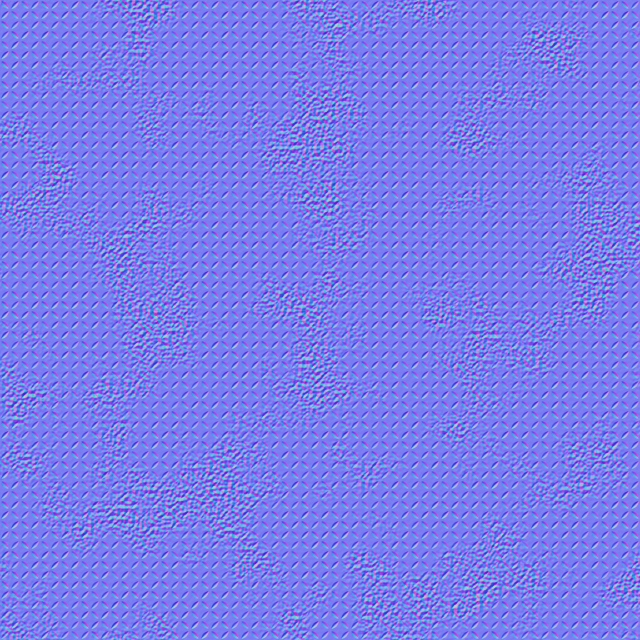
Write a WebGL 1 fragment shader that draws this texture map.

```glsl
precision highp float;
// Normal map of a fine tread plate: alternating diagonal studs with patchy, pitted wear.

uniform vec2 u_resolution;

const float REPEATS = 64.0;
const float STUD_HEIGHT = 0.14;
const float STUD_HALF_LENGTH = 0.41;
const float STUD_HALF_WIDTH = 0.12;
const float EDGE_SOFTNESS = 0.11;
const float PIT_FREQUENCY = 2.7;
const float SAMPLE_STEP = 0.06;
const vec3 FLAT_COLOUR = vec3(0.48, 0.49, 0.95);

float hash(vec2 p) {
  vec3 q = fract(vec3(p.xyx) * 0.1031);
  q += dot(q, q.yzx + 33.33);
  return fract((q.x + q.y) * q.z);
}

vec2 gradient(vec2 corner) {
  float angle = 6.2832 * hash(corner);
  return vec2(cos(angle), sin(angle));
}

float gradientNoise(vec2 p) {
  vec2 i = floor(p);
  vec2 f = p - i;
  vec2 u = f * f * f * (f * (f * 6.0 - 15.0) + 10.0);
  vec2 r = vec2(1.0, 0.0);
  float a = dot(gradient(i), f);
  float b = dot(gradient(i + r.xy), f - r.xy);
  float c = dot(gradient(i + r.yx), f - r.yx);
  float d = dot(gradient(i + r.xx), f - r.xx);
  return mix(mix(a, b, u.x), mix(c, d, u.x), u.y);
}

// Lens-shaped stud, turned the other way in every second cell
float studHeight(vec2 p) {
  vec2 cell = floor(p);
  vec2 q = fract(p) - 0.5;
  q.x *= 1.0 - 2.0 * mod(cell.x + cell.y, 2.0);
  vec2 axis = vec2(q.x + q.y, q.y - q.x) * 0.7071;
  float along = axis.x / STUD_HALF_LENGTH;
  float dist = abs(axis.y) - STUD_HALF_WIDTH * (1.0 - along * along);
  float lift = STUD_HEIGHT * mix(0.7, 1.2, hash(cell + 17.0));
  return lift * (1.0 - smoothstep(-EDGE_SOFTNESS, EDGE_SOFTNESS, dist));
}

// Amount of wear: broad areas broken up by smaller patches
float wearAmount(vec2 p) {
  float broad = gradientNoise(p * 0.11 + 40.0);
  float patches = gradientNoise(p * 0.31 + 90.0);
  return smoothstep(-0.12, 0.5, broad + 0.6 * patches);
}

float surfaceHeight(vec2 p, float wear) {
  float pits = gradientNoise(p * PIT_FREQUENCY + 200.0);
  return studHeight(p) * (1.0 - 0.25 * wear) + pits * (0.012 + 0.23 * wear);
}

vec3 surfaceNormal(vec2 p, float wear) {
  vec2 e = vec2(SAMPLE_STEP, 0.0);
  float dx = surfaceHeight(p + e.xy, wear) - surfaceHeight(p - e.xy, wear);
  float dy = surfaceHeight(p + e.yx, wear) - surfaceHeight(p - e.yx, wear);
  // Green points down the canvas
  return normalize(vec3(-dx, dy, 2.0 * SAMPLE_STEP));
}

vec3 encodeNormal(vec3 n) {
  return FLAT_COLOUR + vec3(0.5 * n.xy, 0.45 * (n.z - 1.0));
}

void main() {
  vec2 p = gl_FragCoord.xy / u_resolution * REPEATS;
  vec3 n = surfaceNormal(p, wearAmount(p));
  gl_FragColor = vec4(encodeNormal(n), 1.0);
}
```
